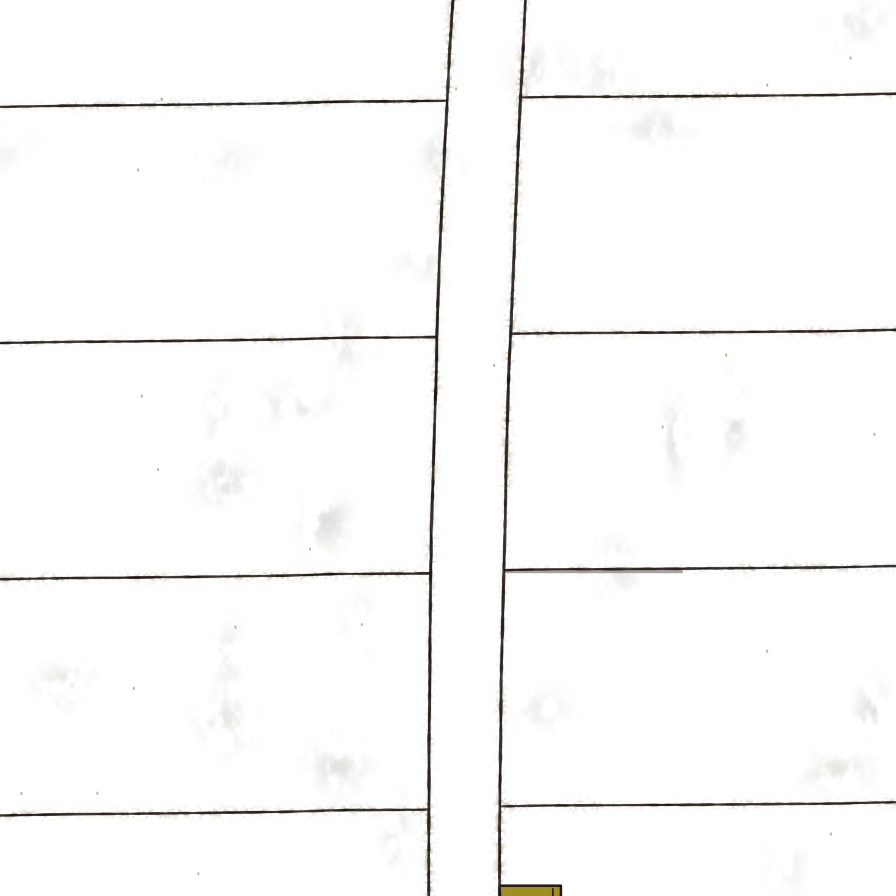
Give the GLSL for this pattern, as a WebGL 2 fragment shader.

```glsl
#version 300 es
precision highp float;
// White cladding boards: four thin dark joints on each side of a bowed upright batten.
// Joints are repeated by rounding to the nearest row; noise frays the ink lines
// and hashed positions scatter faint grey scuffs over the boards.

uniform vec2 u_resolution;
out vec4 fragColor;

const vec3 WHITE = vec3(1.0);
const vec3 INK = vec3(0.13, 0.09, 0.07);
const vec3 FRINGE = vec3(0.60, 0.58, 0.49);
const vec3 SCUFF = vec3(0.70, 0.70, 0.68);
const vec3 SHADOW = vec3(0.58, 0.54, 0.55);
const vec3 OLIVE = vec3(0.62, 0.56, 0.12);
const float ROW_PITCH = 0.2636;
const int SCUFF_COUNT = 26;

float hash(vec2 p) {
    vec3 q = fract(vec3(p.xyx) * 0.1031);
    q += dot(q, q.yzx + 33.33);
    return fract((q.x + q.y) * q.z);
}

float noise(vec2 p) {
    vec2 i = floor(p), f = fract(p);
    f = f * f * (3.0 - 2.0 * f);
    float low = mix(hash(i), hash(i + vec2(1, 0)), f.x);
    float high = mix(hash(i + vec2(0, 1)), hash(i + vec2(1, 1)), f.x);
    return mix(low, high, f.y);
}

float fbm(vec2 p) {
    return 0.55 * noise(p) + 0.3 * noise(p * 2.1 + 7.3) + 0.15 * noise(p * 4.3 + 19.1);
}

// Coverage of the region where distance d is negative
float fill(float d, float pixel) {
    return 1.0 - smoothstep(-0.7 * pixel, 0.7 * pixel, d);
}

float boxDistance(vec2 p, vec2 center, vec2 halfSize) {
    vec2 q = abs(p - center) - halfSize;
    return length(max(q, 0.0)) + min(max(q.x, q.y), 0.0);
}

// Signed height above the nearest of the four joints
float jointOffset(float y, float firstRow) {
    float row = clamp(round((y - firstRow) / ROW_PITCH), 0.0, 3.0);
    return y - firstRow - row * ROW_PITCH;
}

// Dark line with a grainy, patchy fringe, limited by mask
vec3 inkLine(vec3 color, vec2 uv, float d, float halfWidth, float wear, float mask, float pixel) {
    float patches = smoothstep(0.38, 0.72, noise(uv * 23.0 + 4.0));
    float grain = smoothstep(0.42, 0.75, noise(uv * 330.0));
    float fringe = exp(-abs(d) / 0.0028) * grain * mix(0.35, 1.0, patches) * wear;
    color = mix(color, FRINGE, clamp(fringe, 0.0, 1.0) * mask);
    float ragged = halfWidth * mix(0.75, 1.2, noise(uv * 130.0 + 11.0));
    float strength = mix(0.84, 1.0, noise(uv * 70.0 + 31.0));
    return mix(color, INK, fill(abs(d) - ragged, pixel) * strength * mask);
}

// Soft grey patches with broken edges, some drawn out vertically
float scuffs(vec2 uv) {
    float cover = 0.0;
    float cloud = smoothstep(0.38, 0.72, fbm(uv * vec2(75.0, 48.0)));
    for (int i = 0; i < SCUFF_COUNT; i++) {
        float id = float(i) + 1.0;
        vec2 center = vec2(hash(vec2(id, 3.7)), hash(vec2(id, 9.1)));
        float stretch = hash(vec2(id, 15.3));
        vec2 radius = mix(vec2(0.045, 0.018), vec2(0.012, 0.05), stretch);
        vec2 q = (uv - center) / radius;
        cover += exp(-dot(q, q) * 1.6) * mix(0.12, 0.42, hash(vec2(id, 21.9)));
    }
    return min(cover, 0.55) * cloud;
}

// Rare tiny marks, one at most in each cell
float specks(vec2 uv, float pixel) {
    vec2 cell = floor(uv * 24.0);
    vec2 center = (cell + 0.2 + 0.6 * vec2(hash(cell + 2.0), hash(cell + 41.0))) / 24.0;
    float present = step(0.95, hash(cell + 77.0));
    return present * fill(length((uv - center) * vec2(1.0, 0.7)) - 0.0012, pixel);
}

void main() {
    vec2 uv = gl_FragCoord.xy / u_resolution;
    float pixel = 1.0 / min(u_resolution.x, u_resolution.y);
    float wobble = 0.0012 * (noise(vec2(uv.y * 17.0, 2.0)) - 0.5);

    // Batten edges lean right toward the top
    float leftEdge = uv.x - (0.478 + 0.027 * pow(uv.y, 2.2) + wobble);
    float rightEdge = uv.x - (0.558 + 0.029 * pow(uv.y, 1.9) - wobble);
    float leftBoard = fill(leftEdge, pixel);
    float rightBoard = fill(-rightEdge, pixel);

    // Board surface
    vec3 color = mix(WHITE, SCUFF, scuffs(uv));
    color = mix(color, FRINGE, 0.7 * specks(uv, pixel));

    // Joints, rising slightly to the right
    float sway = 0.0012 * (noise(vec2(uv.x * 13.0, 5.0)) - 0.5);
    float leftJoint = jointOffset(uv.y - 0.0135 * uv.x - sway, 0.0902);
    float rightJoint = jointOffset(uv.y - 0.0100 * (uv.x - 0.56) - sway, 0.1000);
    float shade = boxDistance(uv, vec2(0.66, 0.3625), vec2(0.102, 0.0022));
    color = mix(color, SHADOW, 0.8 * fill(shade, pixel) * rightBoard);
    color = inkLine(color, uv, leftJoint, 0.0014, 0.75, leftBoard, pixel);
    color = inkLine(color, uv, rightJoint, 0.0014, 0.75, rightBoard, pixel);

    // Olive block at the foot of the batten
    float block = boxDistance(uv, vec2(0.592, 0.0), vec2(0.034, 0.0115));
    color = mix(color, OLIVE, fill(block, pixel));
    float divider = max(abs(uv.x - 0.617) - 0.0009, uv.y - 0.0085);
    color = mix(color, INK, fill(min(abs(block) - 0.0014, divider), pixel));

    // Batten edges
    color = inkLine(color, uv, leftEdge, 0.0017, 1.1, 1.0, pixel);
    color = inkLine(color, uv, rightEdge, 0.0017, 1.1, 1.0, pixel);
    fragColor = vec4(color, 1.0);
}
```
